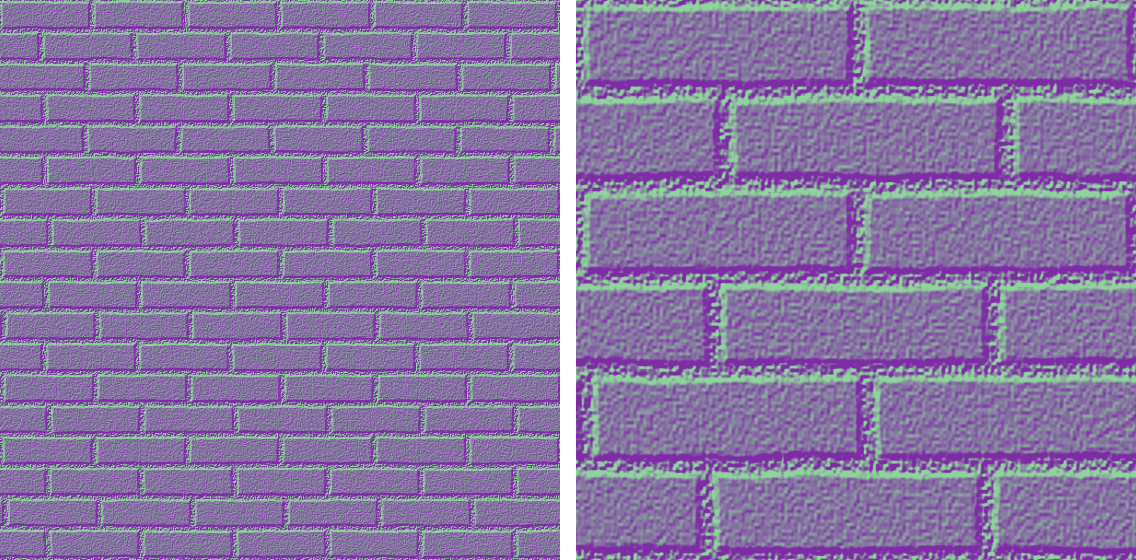
Left, the full canvas; right, a detail of the centre.
This texture is drawn by a Shadertoy shader. Its source:

```glsl
#define GRID vec2(6.0, 18.0)    // bricks across and down
#define JITTER 0.2              // random shift of a row, in bricks
#define JOINT 0.0031            // half width of the mortar
#define BEVEL 0.0040            // width of the sloping brick edge
#define WOBBLE 0.0026           // unevenness of the brick outlines
#define GRAIN 512.0             // grains across the canvas
#define BRICK_ROUGH 0.38
#define MORTAR_ROUGH 1.25
#define RELIEF 1.2              // strength of the lighting
#define MID_TONE 0.42
#define SHADOW vec3(0.495, 0.17, 0.65)
#define LIGHT vec3(0.56, 0.83, 0.61)

float hash(vec2 p) {
    vec3 q = fract(p.xyx * 0.1031);
    q += dot(q, q.yzx + 33.33);
    return fract((q.x + q.y) * q.z);
}

// Value noise centred on zero, wrapping after "cells" across the canvas
float noise(vec2 uv, float cells, float seed) {
    vec2 p = uv * cells - 0.5;
    vec2 i = floor(p);
    vec2 f = p - i;
    f *= f * (3.0 - 2.0 * f);
    vec2 a = mod(i, cells) + seed;
    vec2 b = mod(i + 1.0, cells) + seed;
    float low = mix(hash(a), hash(vec2(b.x, a.y)), f.x);
    float high = mix(hash(vec2(a.x, b.y)), hash(b), f.x);
    return mix(low, high, f.y) - 0.5;
}

// Distance from the centre line of the nearest joint
float jointDistance(vec2 uv) {
    vec2 broad = vec2(noise(uv, 24.0, 11.0), noise(uv, 24.0, 47.0));
    vec2 fine = vec2(noise(uv, 110.0, 83.0), noise(uv, 110.0, 131.0));
    vec2 cell = (uv + WOBBLE * (broad + 0.5 * fine)) * GRID;

    // Running bond with an uneven stagger
    float row = mod(floor(cell.y), GRID.y);
    cell.x -= 0.5 * mod(row + 1.0, 2.0) + JITTER * (hash(vec2(row, 7.0)) - 0.5);

    vec2 d = (0.5 - abs(fract(cell) - 0.5)) / GRID;
    return min(d.x, d.y);
}

// Raised bricks with fine grain, coarse mortar between them
float height(vec2 uv) {
    float slope = clamp((jointDistance(uv) - JOINT) / BEVEL, 0.0, 1.0);
    float rough = mix(MORTAR_ROUGH, BRICK_ROUGH, smoothstep(0.0, 0.3, slope));
    return slope + rough * noise(uv, GRAIN, 0.0);
}

void mainImage(out vec4 fragColor, in vec2 fragCoord) {
    vec2 uv = fragCoord / iResolution.xy;

    // Emboss, lit from the upper left
    vec2 away = vec2(0.7, -1.0) / GRAIN;
    float relief = height(uv + away) - height(uv);
    float tone = clamp(MID_TONE + RELIEF * relief, 0.0, 1.0);

    fragColor = vec4(mix(SHADOW, LIGHT, tone), 1.0);
}
```
